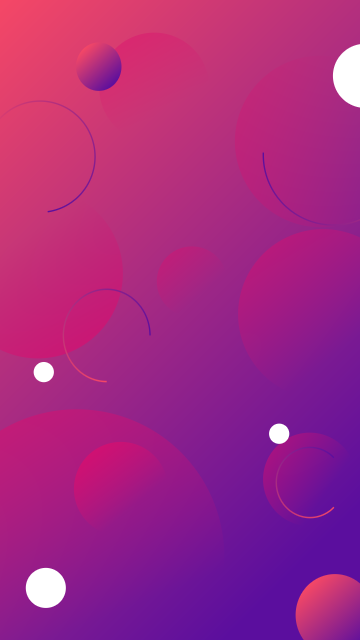
Reproduce this background procedurally as a Shadertoy shader.

```glsl
const vec3 CORAL = vec3(0.96, 0.28, 0.40);
const vec3 VIOLET = vec3(0.355, 0.055, 0.62);
const vec3 MAGENTA = vec3(0.86, 0.05, 0.43);
const vec3 WHITE = vec3(1.0);
const float PI = 3.14159265;
const float HALF_SWEEP = 0.75 * PI;

// Translucent discs: centre, radius, angle of the bright side in degrees
const vec4 GLOWS[8] = vec4[8](
    vec4(0.241, 0.863, 0.086, 120.0),
    vec4(0.501, 0.779, 0.134, 190.0),
    vec4(0.505, 0.509, 0.133, 130.0),
    vec4(0.059, 0.573, 0.133, 302.0),
    vec4(0.300, 0.560, 0.055, 132.0),
    vec4(0.120, 0.130, 0.2305, 112.0),
    vec4(0.189, 0.236, 0.0735, 130.0),
    vec4(0.484, 0.251, 0.073, 145.0));
const float GLOW_ALPHA[8] = float[8](0.42, 0.32, 0.46, 0.65, 0.42, 0.50, 0.75, 0.48);

// Open rings: centre, radius, starting angle in degrees
const vec4 RINGS[4] = vec4[4](
    vec4(0.0625, 0.7552, 0.0860, -82.0),
    vec4(0.5208, 0.7578, 0.1094, 178.0),
    vec4(0.1667, 0.4759, 0.0677, 0.0),
    vec4(0.4844, 0.2461, 0.0527, 45.0));
const float RING_STRETCH[4] = float[4](1.01, 1.0, 1.065, 1.04);

// Solid dots: centre, radius
const vec3 DOTS[4] = vec3[4](
    vec3(0.5703, 0.8815, 0.0501),
    vec3(0.0684, 0.4186, 0.0158),
    vec3(0.4362, 0.3223, 0.0158),
    vec3(0.0716, 0.0814, 0.0313));

float coverage(float dist, float pixel) {
    return clamp(0.5 - dist / pixel, 0.0, 1.0);
}

float ellipseDistance(vec2 q, vec2 radii) {
    return (length(q / radii) - 1.0) * min(radii.x, radii.y);
}

vec3 paintGlow(vec3 base, vec2 p, vec4 glow, float alpha, float pixel) {
    vec2 q = p - glow.xy;
    float angle = radians(glow.w);
    float along = dot(q, vec2(cos(angle), sin(angle))) / glow.z;
    float fade = clamp((along + 0.45) / 1.45, 0.0, 1.0);
    return mix(base, MAGENTA, alpha * fade * coverage(length(q) - glow.z, pixel));
}

// Three quarters of a ring, violet at its start and coral at its end
vec3 paintRing(vec3 base, vec2 p, vec4 ring, float stretch, float pixel) {
    vec2 q = p - ring.xy;
    q.y /= stretch;
    float middle = radians(ring.w) + HALF_SWEEP;
    float turn = mod(atan(q.y, q.x) - middle + PI, 2.0 * PI) - PI;
    float progress = clamp(0.5 + 0.5 * turn / HALF_SWEEP, 0.0, 1.0);
    float stroke = coverage(abs(length(q) - ring.z) - 0.0011, pixel);
    float ends = coverage((abs(turn) - HALF_SWEEP) * ring.z, pixel);
    return mix(base, mix(VIOLET, CORAL, progress), stroke * ends);
}

vec3 paintBall(vec3 base, vec2 p, vec2 centre, vec2 radii, float pixel) {
    vec2 q = p - centre;
    float shade = 0.5 + 0.5 * dot(q / radii, vec2(0.66, -0.75));
    vec3 tint = mix(CORAL, VIOLET, clamp(shade, 0.0, 1.0));
    return mix(base, tint, coverage(ellipseDistance(q, radii), pixel));
}

void mainImage(out vec4 fragColor, in vec2 fragCoord) {
    vec2 p = fragCoord / iResolution.y;
    float pixel = 1.0 / iResolution.y;

    // Diagonal backdrop
    float diagonal = clamp((p.x + 1.0 - p.y) * 0.7385, 0.0, 1.0);
    vec3 color = mix(CORAL, VIOLET, diagonal);

    // Soft discs, then thin rings
    for (int i = 0; i < 8; i++)
        color = paintGlow(color, p, GLOWS[i], GLOW_ALPHA[i], pixel);
    for (int i = 0; i < 4; i++)
        color = paintRing(color, p, RINGS[i], RING_STRETCH[i], pixel);

    // Shaded balls and white dots
    color = paintBall(color, p, vec2(0.1543, 0.8958), vec2(0.0355, 0.0378), pixel);
    color = paintBall(color, p, vec2(0.5234, 0.0390), vec2(0.0615, 0.0640), pixel);
    for (int i = 0; i < 4; i++)
        color = mix(color, WHITE, coverage(length(p - DOTS[i].xy) - DOTS[i].z, pixel));

    fragColor = vec4(color, 1.0);
}
```
